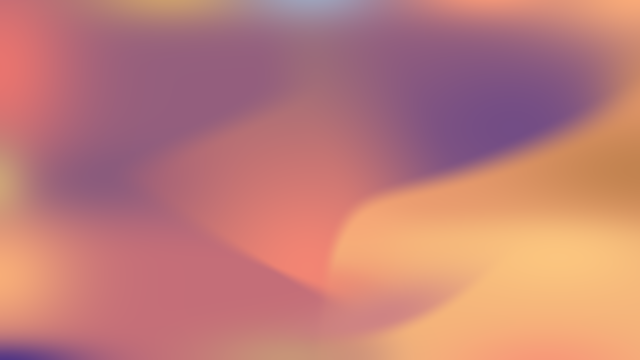
This background is drawn by a Shadertoy shader. Its source:

```glsl
// Blends an elliptical soft light into a colour.
void glow(inout vec3 colour, vec2 p, vec2 centre, vec2 radius, vec3 tint, float strength) {
    vec2 d = (p - centre) / radius;
    colour = mix(colour, tint, strength * exp(-dot(d, d)));
}

// Mauve backdrop with warm left rim and violet shadows.
vec3 backdrop(vec2 p) {
    vec3 c = mix(vec3(0.77, 0.43, 0.47), vec3(0.58, 0.37, 0.49), smoothstep(2.4, 5.0, p.y));
    glow(c, p, vec2(1.7, 4.6), vec2(2.3, 0.9), vec3(0.50, 0.34, 0.49), 0.9);
    glow(c, p, vec2(-0.1, 7.3), vec2(2.0, 2.5), vec3(0.93, 0.46, 0.43), 0.95);
    glow(c, p, vec2(-0.2, 4.4), vec2(0.9, 1.1), vec3(0.80, 0.66, 0.47), 0.95);
    glow(c, p, vec2(-0.2, 2.1), vec2(2.0, 1.5), vec3(0.97, 0.68, 0.47), 1.0);
    glow(c, p, vec2(0.0, -0.1), vec2(2.2, 0.55), vec3(0.30, 0.20, 0.52), 1.0);
    glow(c, p, vec2(7.3, 0.0), vec2(2.2, 0.8), vec3(0.78, 0.60, 0.47), 0.9);
    glow(c, p, vec2(12.9, 5.8), vec2(3.2, 2.0), vec3(0.45, 0.30, 0.52), 1.0);
    glow(c, p, vec2(16.4, 6.0), vec2(1.3, 2.6), vec3(0.83, 0.56, 0.37), 1.0);
    return c;
}

// Rose dome, brightest near its lower tip.
vec3 domeColour(vec2 p) {
    vec3 c = mix(vec3(0.74, 0.44, 0.45), vec3(0.61, 0.43, 0.47), smoothstep(4.5, 8.0, p.y));
    glow(c, p, vec2(3.4, 4.4), vec2(2.0, 1.6), vec3(0.62, 0.37, 0.47), 0.8);
    glow(c, p, vec2(7.7, 2.3), vec2(2.5, 2.2), vec3(0.95, 0.52, 0.45), 1.0);
    return c;
}

float domeMask(vec2 p) {
    float shoulder = 3.1 + 3.9 * smoothstep(4.4, 7.0, p.y);
    float left = smoothstep(-0.7, 1.2, p.x - shoulder);
    float right = 1.0 - smoothstep(8.0, 11.5, p.x + 0.45 * (p.y - 5.0));
    float t = p.x - 3.75;
    float fold = 4.0 - 0.6 * t + 0.015 * t * t;
    float softness = 0.12 + 0.12 * abs(p.x - 6.9);
    return max(left, 1.0 - smoothstep(3.6, 4.6, p.y)) * right
        * smoothstep(-softness, softness, p.y - fold);
}

// Amber wave filling the lower right.
vec3 waveColour(vec2 p) {
    vec3 c = mix(vec3(0.96, 0.71, 0.48), vec3(0.92, 0.61, 0.44), smoothstep(2.9, 3.9, p.y));
    glow(c, p, vec2(8.9, 3.4), vec2(1.3, 0.8), vec3(0.97, 0.66, 0.47), 0.8);
    glow(c, p, vec2(8.8, 1.9), vec2(1.4, 0.7), vec3(0.94, 0.56, 0.45), 0.7);
    glow(c, p, vec2(16.2, 4.7), vec2(3.4, 1.5), vec3(0.76, 0.51, 0.31), 1.0);
    glow(c, p, vec2(14.0, 2.6), vec2(2.6, 1.0), vec3(0.99, 0.78, 0.50), 0.9);
    glow(c, p, vec2(13.6, -0.2), vec2(2.4, 0.9), vec3(0.97, 0.58, 0.47), 0.9);
    glow(c, p, vec2(8.8, 0.0), vec2(1.2, 0.7), vec3(0.82, 0.62, 0.49), 0.8);
    return c;
}

float waveMask(vec2 p) {
    float t = p.x - 9.0;
    float curl = exp(-2.5 * max(p.x - 8.3, -1.5));
    float crest = 4.05 + 0.18 * t + 0.026 * t * t - 1.3 * curl;
    float softness = 0.22 + 0.06 * max(t, 0.0) + 0.5 * curl;
    float fade = smoothstep(7.4, 10.4, p.x + 2.5 * smoothstep(1.5, 3.2, p.y));
    return fade * smoothstep(-softness, softness, crest - p.y);
}

void mainImage(out vec4 fragColor, in vec2 fragCoord) {
    vec2 p = fragCoord / iResolution.xy * vec2(16.0, 9.0);

    vec3 colour = backdrop(p);
    colour = mix(colour, domeColour(p), domeMask(p));
    colour = mix(colour, waveColour(p), waveMask(p));

    // Lilac hollow beneath the wave, cut by a rising curve
    float rise = max(p.x - 8.5, 0.0);
    float hollow = smoothstep(-0.15, 0.35, p.y - 0.45 - 0.12 * rise * rise);
    vec2 tilted = vec2(p.x, p.y - 0.25 * (p.x - 9.6));
    glow(colour, tilted, vec2(9.6, 1.1), vec2(2.0, 0.75), vec3(0.80, 0.50, 0.52), 0.9 * hollow);

    // Light along the top rim
    glow(colour, p, vec2(4.3, 9.2), vec2(2.3, 0.8), vec3(0.82, 0.64, 0.42), 0.95);
    glow(colour, p, vec2(12.2, 9.3), vec2(2.3, 0.8), vec3(0.98, 0.60, 0.47), 1.0);
    glow(colour, p, vec2(16.0, 9.2), vec2(2.6, 1.3), vec3(0.98, 0.67, 0.47), 1.0);
    glow(colour, p, vec2(7.8, 9.3), vec2(1.8, 0.85), vec3(0.62, 0.66, 0.76), 1.0);

    fragColor = vec4(colour, 1.0);
}
```
